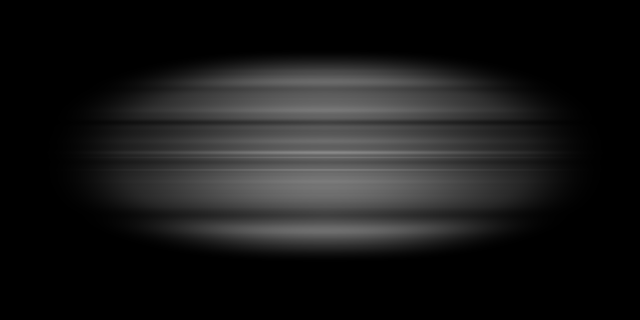
A Shadertoy shader for this background:

```glsl
float hash(float n) {
    n = fract(n * 0.1031);
    n *= n + 33.33;
    return fract(n * (n + n));
}

float valueNoise(float x) {
    float cell = floor(x), f = fract(x);
    return mix(hash(cell), hash(cell + 1.0), f * f * (3.0 - 2.0 * f));
}

// Soft horizontal band with a peak of one
float band(float y, float center, float width) {
    float d = (y - center) / width;
    return exp(-d * d);
}

void mainImage(out vec4 fragColor, in vec2 fragCoord) {
    vec2 uv = fragCoord / iResolution.xy;
    float y = uv.y;
    vec2 offset = abs(uv - vec2(0.508, 0.513));

    // Rounded glow envelope, brightest along the vertical axis
    vec2 q = pow(offset / vec2(0.45, 0.335), vec2(2.5));
    float radius = pow(q.x + q.y, 0.4);
    float envelope = smoothstep(1.0, 0.68, radius);
    float spread = exp(-pow(offset.x / 0.29, 2.0));

    // Broad and narrow bright streaks
    float light = 0.375;
    light += 0.04 * band(y, 0.745, 0.016);
    light += 0.09 * band(y, 0.656, 0.014);
    light += 0.05 * band(y, 0.562, 0.012);
    light += 0.15 * band(y, 0.523, 0.006);
    light += 0.09 * band(y, 0.508, 0.003);
    light += 0.10 * band(y, 0.469, 0.003);
    light += 0.09 * band(y, 0.430, 0.045);
    light += 0.06 * band(y, 0.276, 0.020);

    // Dark streaks deepen toward the sides
    float shade = 0.20 * band(y, 0.722, 0.012);
    shade += 0.36 * band(y, 0.617, 0.009);
    shade += 0.12 * band(y, 0.590, 0.022);
    shade += 0.14 * band(y, 0.494, 0.009);
    shade += 0.40 * band(y, 0.328, 0.025);
    shade *= 0.8 + 1.6 * offset.x;

    // Fine brushed texture
    float grain = valueNoise(y * 90.0) + 0.5 * valueNoise(y * 210.0) - 0.75;
    light *= 1.0 + 0.06 * grain;

    float value = light * (1.0 - shade) * spread * envelope;
    fragColor = vec4(vec3(value), 1.0);
}
```
